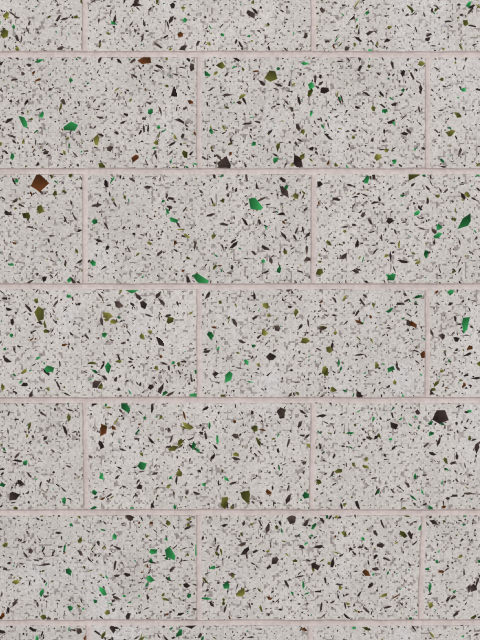
Reproduce this texture procedurally as a WebGL 2 fragment shader.

```glsl
#version 300 es
precision highp float;
// Running-bond wall of pale concrete blocks speckled with crushed green and brown glass.
uniform vec2 u_resolution;
out vec4 outColor;

vec3 hash3(vec2 p, float seed) {
  vec3 q = fract(vec3(p.xyx + seed * 7.31) * vec3(0.1031, 0.1030, 0.0973));
  q += dot(q, q.yxz + 33.33);
  return fract((q.xxy + q.yzz) * q.zyx);
}

float noise(vec2 p, float seed) {
  vec2 i = floor(p), f = fract(p);
  f = f * f * (3.0 - 2.0 * f);
  float low = mix(hash3(i, seed).x, hash3(i + vec2(1, 0), seed).x, f.x);
  float high = mix(hash3(i + vec2(0, 1), seed).x, hash3(i + vec2(1, 1), seed).x, f.x);
  return mix(low, high, f.y);
}

// Glass tint: mostly near-black, otherwise olive, amber or bottle green
vec3 glassColor(vec3 h, float tinted) {
  vec3 dark = mix(vec3(0.12, 0.09, 0.09), vec3(0.27, 0.22, 0.20), h.y);
  vec3 olive = mix(vec3(0.20, 0.21, 0.07), vec3(0.46, 0.45, 0.20), h.y);
  vec3 green = mix(vec3(0.07, 0.28, 0.13), vec3(0.17, 0.56, 0.29), h.y);
  vec3 amber = vec3(0.30, 0.16, 0.07);
  vec3 tint = h.z < 0.48 ? olive : h.z < 0.9 ? green : amber;
  return h.x < tinted ? tint : dark;
}

// Lays one scatter of irregular five-sided chips over a colour
vec3 addChips(vec3 base, vec2 p, float cell, float odds, vec2 size, float tinted, float seed) {
  float px = 0.75 / u_resolution.y;
  vec2 home = floor(p / cell);
  for (int k = 0; k < 9; k++) {
    vec2 id = home + vec2(k % 3 - 1, k / 3 - 1);
    vec3 place = hash3(id, seed), form = hash3(id, seed + 1.7);
    if (place.z > odds) continue;
    float angle = form.x * 6.2832;
    float c = cos(angle), s = sin(angle);
    vec2 q = mat2(c, -s, s, c) * (p - (id + place.xy) * cell);
    float radius = size.x * mix(0.5, 1.25, form.y * form.y);
    float stretch = size.x / size.y * mix(0.7, 1.5, form.z);
    float d = -1.0;
    for (int side = 0; side < 5; side++) {
      vec3 cut = hash3(id, seed + 3.1 + float(side));
      float a = 1.2566 * (float(side) + 0.6 * cut.x);
      vec2 n = vec2(cos(a), sin(a) * stretch);
      d = max(d, (dot(q, n) - radius * mix(0.65, 1.1, cut.y)) / length(n));
    }
    vec3 color = glassColor(hash3(id, seed + 9.3), tinted);
    color *= 1.0 + 0.25 * clamp((q.x + q.y) / radius, -1.0, 1.0);
    base = mix(base, color, 0.94 * smoothstep(px, -px, d));
  }
  return base;
}

void main() {
  vec2 p = gl_FragCoord.xy / u_resolution.y;
  float px = 1.0 / u_resolution.y;

  // Block layout, with courses growing slightly taller upwards
  vec2 bent = p + 0.0014 * (vec2(noise(p * 35.0, 1.0), noise(p * 35.0, 2.0)) - 0.5);
  float up = bent.y - 0.0273;
  float course = up / (0.1713 + 0.0071 * up);
  float row = floor(course);
  float blockWidth = 0.357 - 0.011 * smoothstep(0.4, 0.0, p.y);
  float column = (bent.x - 0.311) / blockWidth + 0.5 * mod(row, 2.0);
  vec2 block = vec2(floor(column), row);

  // Signed offsets from the nearest bed joint and head joint
  float bed = (fract(course + 0.5) - 0.5) * 0.1776;
  float head = (fract(column + 0.5) - 0.5) * blockWidth;
  float gap = min(abs(bed) - 0.0050, abs(head) - 0.0043);
  float face = smoothstep(-px, px, gap + 0.0012 * (noise(p * 170.0, 3.0) - 0.5));

  // Concrete with soft mottling, pale smears and fine grit
  vec3 tone = hash3(block + 20.0, 4.0);
  vec3 stone = vec3(0.785, 0.762, 0.748) + 0.02 * (tone.x - 0.5);
  stone += 0.035 * (noise(p * 24.0, 5.0) - 0.5);
  float smear = smoothstep(0.68, 0.95, noise(p * vec2(19.0, 10.0), 6.0));
  stone = mix(stone, vec3(0.82, 0.81, 0.81), 0.5 * smear);
  float grit = noise(p * 290.0, 7.0);
  stone += 0.09 * (noise(p * 410.0, 8.0) - 0.5);
  stone -= vec3(0.19, 0.20, 0.20) * smoothstep(0.62, 0.92, grit) * (1.0 - 0.5 * smear);

  // Glass, from dust to large shards, shifted so each block is cut separately
  vec2 g = p + 3.0 + floor(tone.yz * 40.0) * 0.137;
  float crowd = 0.65 + 0.7 * noise(p * 13.0, 9.0);
  stone = addChips(stone, g, 0.0085, 0.34, vec2(0.0017, 0.0011), 0.10, 11.0);
  stone = addChips(stone, g, 0.0190, 0.46 * crowd, vec2(0.0058, 0.0020), 0.13, 23.0);
  stone = addChips(stone, g, 0.0250, 0.38 * crowd, vec2(0.0052, 0.0036), 0.72, 37.0);
  stone = addChips(stone, g, 0.0650, 0.33 * crowd, vec2(0.0112, 0.0078), 0.70, 51.0);

  // Pinkish mortar, shaded along its upper and left lips
  vec3 mortar = vec3(0.785, 0.735, 0.722) + 0.06 * (noise(p * 230.0, 13.0) - 0.5);
  mortar += 0.04 * (noise(p * 30.0, 14.0) - 0.5);
  bool inBed = abs(bed) < 0.0050;
  float lip = inBed ? bed : -head;
  mortar -= vec3(0.13, 0.14, 0.14) * smoothstep(0.0012, 0.0040, lip);
  mortar += 0.025 * smoothstep(0.0, -0.003, lip);

  vec3 color = mix(mortar, stone, face);
  color *= 0.985 + 0.025 * p.y;
  outColor = vec4(clamp(color, 0.0, 1.0), 1.0);
}
```
